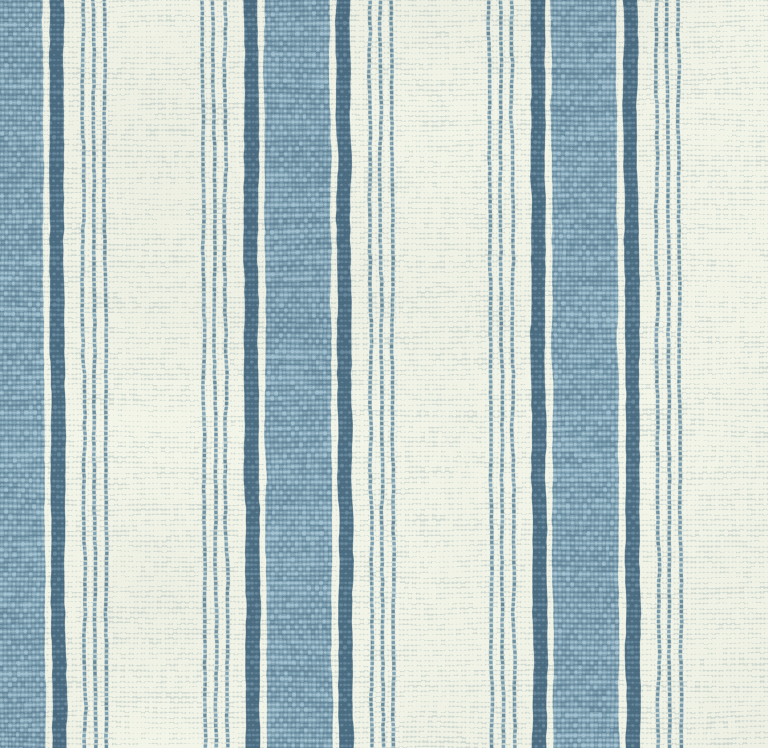
Reproduce this pattern procedurally as a WebGL 1 fragment shader.

```glsl
precision highp float;
// Woven ticking cloth: vertical blue stripes with fine dashed pinstripes on cream.

uniform vec2 u_resolution;

// Lengths are fractions of the canvas width.
const float PERIOD = 0.3737;         // distance between wide bands
const float FIRST_CENTER = 0.0145;   // centre of the leftmost band
const float LEAN = 0.004;            // sideways drift of the warp
const float WIDE_HALF = 0.0428;      // half width of the wide band
const float CORD_CENTER = 0.0605;    // dark cords beside the band
const float CORD_HALF = 0.0092;
const float PIN_CENTER = 0.1085;     // middle of the three pinstripes
const float PIN_STEP = 0.0143;
const float PIN_HALF = 0.0023;
const float WOBBLE = 0.0030;         // slow waver of the edges
const float NIBBLE = 0.0014;         // thread by thread edge steps
const vec2 THREADS = vec2(190.0, 148.0);

const vec3 CREAM = vec3(0.94, 0.95, 0.90);
const vec3 CREAM_SHADE = vec3(0.81, 0.85, 0.82);
const vec3 BLUE = vec3(0.50, 0.635, 0.70);
const vec3 BLUE_LIGHT = vec3(0.64, 0.76, 0.82);
const vec3 BLUE_DEEP = vec3(0.39, 0.52, 0.60);
const vec3 NAVY = vec3(0.29, 0.42, 0.50);
const vec3 NAVY_LIGHT = vec3(0.41, 0.54, 0.62);
const vec3 PIN_BLUE = vec3(0.45, 0.59, 0.66);

const float TAU = 6.2831853;

float hash(vec2 p) {
  vec3 q = fract(vec3(p.xyx) * 0.1031);
  q += dot(q, q.yzx + 33.33);
  return fract((q.x + q.y) * q.z);
}

float noise(vec2 p) {
  vec2 i = floor(p);
  vec2 f = fract(p);
  f = f * f * (3.0 - 2.0 * f);
  float low = mix(hash(i), hash(i + vec2(1.0, 0.0)), f.x);
  float high = mix(hash(i + vec2(0.0, 1.0)), hash(i + vec2(1.0, 1.0)), f.x);
  return mix(low, high, f.y);
}

// Sideways displacement of one stripe edge at height y.
float waver(float y, float seed) {
  float slow = noise(vec2(seed * 7.3, y * 17.0)) - 0.5;
  float step = noise(vec2(seed * 3.7 + 50.0, y * THREADS.y * 0.5)) - 0.5;
  return WOBBLE * slow + NIBBLE * step;
}

// Smooth coverage of a stripe with the given half width.
float stripe(float offset, float halfWidth, float soft) {
  return 1.0 - smoothstep(-soft, soft, abs(offset) - halfWidth);
}

void main() {
  vec2 p = gl_FragCoord.xy / u_resolution.x;
  float soft = max(0.8 / u_resolution.x, 0.0009);

  // Mirrored coordinate inside the repeat
  float across = (p.x - FIRST_CENTER + LEAN * (p.y - 0.5)) / PERIOD + 0.5;
  float x = (fract(across) - 0.5) * PERIOD;
  float d = abs(x);
  float seed = floor(across) * 20.0 + (x < 0.0 ? 10.0 : 0.0) + 40.0;

  // Plain weave with slightly uneven rows and columns
  vec2 weave = p * THREADS;
  weave.y += 0.7 * (noise(vec2(p.x * 9.0, p.y * 24.0)) - 0.5);
  weave.x += 0.6 * (noise(vec2(p.x * 40.0, p.y * 12.0)) - 0.5);
  vec2 thread = floor(weave);
  float rowRidge = 0.5 - 0.5 * cos(TAU * weave.y);
  float colRidge = 0.5 - 0.5 * cos(TAU * weave.x);
  float over = 0.5 + 0.5 * sin(0.5 * TAU * weave.x) * sin(0.5 * TAU * weave.y);
  float grain = hash(thread + 11.0) - 0.5;
  float slub = noise(vec2(p.x * 14.0, thread.y * 1.7 + 9.0)) - 0.5;
  float lift = clamp(0.55 * rowRidge + 0.25 * colRidge + 0.3 * over
                     + 0.35 * grain + 0.3 * slub - 0.05, 0.0, 1.0);

  // Ground cloth
  vec3 color = mix(CREAM_SHADE, CREAM, smoothstep(0.0, 0.45, lift));

  // Three pinstripes, each one thread that dips under the weft
  float dash = mix(0.4, 1.0, smoothstep(0.1, 0.6, rowRidge));
  for (int i = 0; i < 3; i++) {
    float k = float(i);
    float center = PIN_CENTER + (k - 1.0) * PIN_STEP;
    float pin = stripe(d - center + waver(p.y, seed + k), PIN_HALF, soft);
    color = mix(color, PIN_BLUE + 0.12 * grain, pin * dash);
  }

  // Dark cord
  vec3 cordColor = mix(NAVY, NAVY_LIGHT, smoothstep(0.35, 1.0, lift));
  float cord = stripe(d - CORD_CENTER + waver(p.y, seed + 4.0),
                      CORD_HALF + 0.5 * waver(p.y, seed + 5.0), soft);
  color = mix(color, cordColor, cord);

  // Wide band
  vec3 bandColor = mix(BLUE_DEEP, BLUE, smoothstep(0.05, 0.5, lift));
  bandColor = mix(bandColor, BLUE_LIGHT, smoothstep(0.5, 0.95, lift));
  color = mix(color, bandColor, stripe(d + waver(p.y, seed + 6.0), WIDE_HALF, soft));

  // Faint fading across the cloth
  color *= 1.0 + 0.025 * (noise(p * 5.0) - 0.5);
  gl_FragColor = vec4(clamp(color, 0.0, 1.0), 1.0);
}
```
